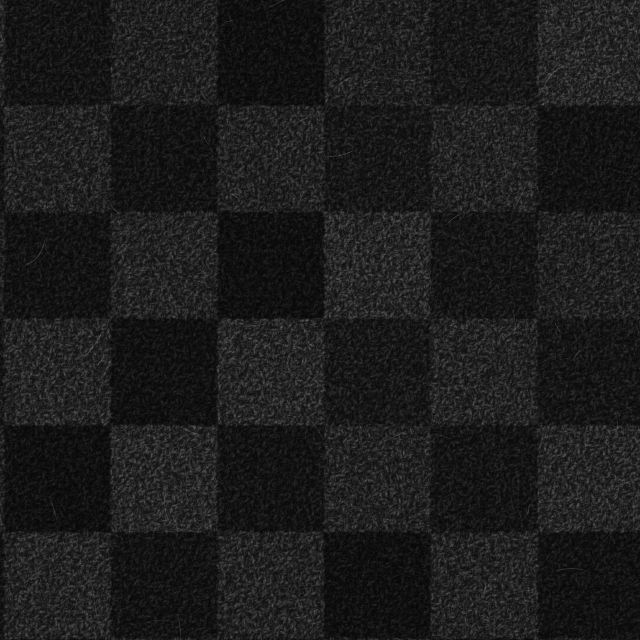
A WebGL 2 fragment shader for this texture:

```glsl
#version 300 es
precision highp float;
// Dark felted checkerboard, six squares each way, in two charcoal tones.
// Cellular noise of short leaning strokes forms the woollen nap; each square
// has its own shade, the borders are fuzzy, and a few stray hairs lie on top.

uniform vec2 u_resolution;
out vec4 fragColor;

const float CHECKS = 6.0;
const vec2 CHECK_OFFSET = vec2(0.0065, 0.002);
const float DARK_LEVEL = 0.083;
const float LIGHT_LEVEL = 0.147;
const float SHADE_VARIATION = 0.032;
const float EDGE_SOFTNESS = 0.0022;
const float EDGE_WOBBLE = 0.0016;
const float TUFT_CELLS = 135.0;
const float FIBRE_CELLS = 250.0;
const float NAP_FLOOR = 0.43;
const float NAP_GAIN = 1.85;
const float HAIR_CELLS = 11.0;
const float HAIR_CHANCE = 0.42;
const float HAIR_WIDTH = 0.0011;
const float HAIR_LEVEL = 0.15;

vec3 hash3(vec2 p) {
  vec3 q = fract(vec3(p.xyx) * vec3(0.1031, 0.1030, 0.0973));
  q += dot(q, q.yxz + 33.33);
  return fract((q.xxy + q.yzz) * q.zyx);
}

mat2 rotation(float a) {
  float c = cos(a), s = sin(a);
  return mat2(c, -s, s, c);
}

// Cellular noise whose feature points are soft, randomly leaning strokes.
float strokes(vec2 p, float seed) {
  vec2 cell = floor(p);
  float brightest = 0.0;
  for (int y = -1; y <= 1; y++) {
    for (int x = -1; x <= 1; x++) {
      vec2 id = cell + vec2(x, y);
      vec3 place = hash3(id + seed);
      vec3 look = hash3(id + seed + 57.3);
      float lean = 0.9 + (look.x - 0.5) * 2.4;
      vec2 q = rotation(lean) * (p - id - place.xy);
      float stroke = exp(-2.5 * q.x * q.x - 13.0 * q.y * q.y);
      brightest = max(brightest, stroke * mix(0.2, 1.0, look.y));
    }
  }
  return brightest;
}

// Base tone of one square, slightly different from its neighbours.
float squareTone(vec2 id) {
  float isDark = mod(id.x + id.y, 2.0);
  float shade = (hash3(id + 17.0).x - 0.5) * SHADE_VARIATION;
  return mix(LIGHT_LEVEL, DARK_LEVEL, isDark) + shade;
}

// Blend of the four squares around the nearest corner, with ragged borders.
float checkTone(vec2 uv) {
  vec2 wobble = sin(uv.yx * 310.0 + 2.0 * sin(uv * 190.0))
              + 0.7 * sin(uv.yx * 127.0 + uv * 71.0);
  vec2 p = (uv - CHECK_OFFSET + EDGE_WOBBLE * 0.6 * wobble) * CHECKS;
  vec2 corner = floor(p + 0.5);
  float soft = EDGE_SOFTNESS * CHECKS;
  vec2 side = smoothstep(-soft, soft, p - corner);
  float below = mix(squareTone(corner - 1.0), squareTone(corner - vec2(0, 1)), side.x);
  float above = mix(squareTone(corner - vec2(1, 0)), squareTone(corner), side.x);
  return mix(below, above, side.y);
}

// Sparse thin curved hairs, fading towards both ends.
float hairs(vec2 uv, float pixel) {
  vec2 p = uv * HAIR_CELLS;
  vec2 cell = floor(p);
  float width = max(HAIR_WIDTH, pixel) * HAIR_CELLS;
  float cover = 0.0;
  for (int y = -1; y <= 1; y++) {
    for (int x = -1; x <= 1; x++) {
      vec2 id = cell + vec2(x, y);
      vec3 place = hash3(id + 211.0);
      vec3 look = hash3(id + 307.0);
      vec2 q = rotation(look.x * 6.2832) * (p - id - place.xy);
      float halfLength = mix(0.1, 0.38, look.y * look.y);
      float bend = (look.z - 0.5) * 2.2;
      float slope = 2.0 * bend * q.x;
      float dist = abs(q.y - bend * q.x * q.x) / sqrt(1.0 + slope * slope);
      float body = 1.0 - smoothstep(0.0, width, dist);
      float ends = 1.0 - smoothstep(0.5 * halfLength, halfLength, abs(q.x));
      float present = step(place.z, HAIR_CHANCE) * mix(0.35, 1.0, look.z);
      cover = max(cover, body * ends * present);
    }
  }
  return cover;
}

void main() {
  vec2 uv = gl_FragCoord.xy / u_resolution;
  float pixel = 1.0 / min(u_resolution.x, u_resolution.y);

  // Woollen nap: broad tufts under finer fibres.
  float nap = 0.62 * strokes(uv * TUFT_CELLS, 3.0)
            + 0.52 * strokes(uv * FIBRE_CELLS, 91.0);
  float level = checkTone(uv) * (NAP_FLOOR + NAP_GAIN * nap);

  level += HAIR_LEVEL * hairs(uv, pixel);
  fragColor = vec4(vec3(level), 1.0);
}
```
